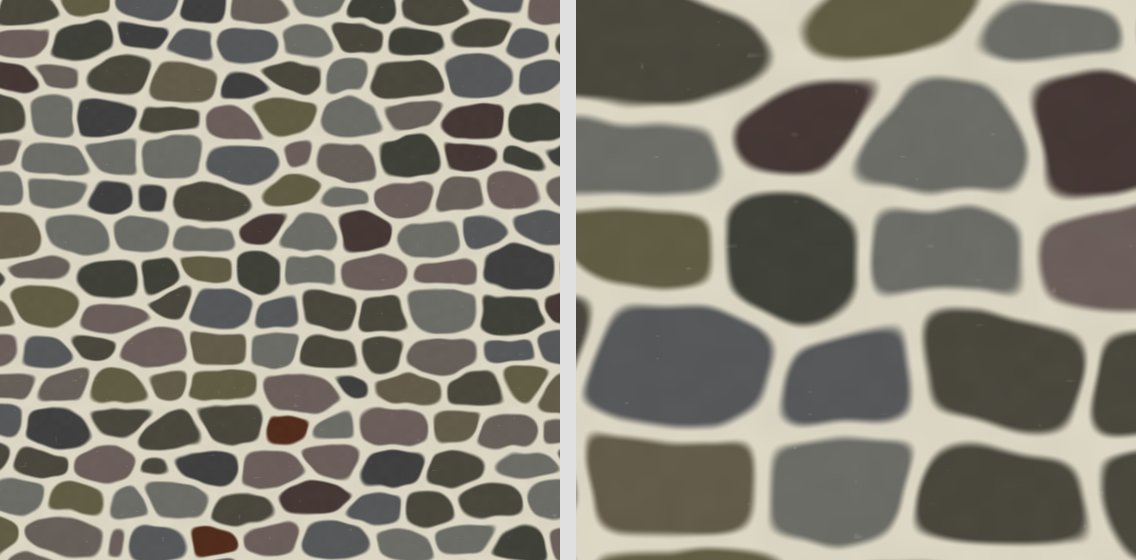
Left, the full canvas; right, a detail of the centre.
This texture is drawn by a WebGL 1 fragment shader. Its source:

```glsl
precision highp float;

uniform vec2 u_resolution;

const vec2 GRID = vec2(9.6, 14.6);     // stones across and up the canvas
const vec2 METRIC = vec2(1.0, 1.3);    // favours flat tops and bottoms
const vec3 MORTAR = vec3(0.86, 0.84, 0.765);

float hash(vec2 p) {
  return fract(sin(dot(p, vec2(127.1, 311.7))) * 43758.5453);
}

float noise(vec2 p) {
  vec2 i = floor(p);
  vec2 f = fract(p);
  f = f * f * (3.0 - 2.0 * f);
  float low = mix(hash(i), hash(i + vec2(1.0, 0.0)), f.x);
  float high = mix(hash(i + vec2(0.0, 1.0)), hash(i + vec2(1.0, 1.0)), f.x);
  return mix(low, high, f.y);
}

vec2 wobble(vec2 p, float frequency, float amount) {
  vec2 q = p * frequency;
  return (vec2(noise(q), noise(q + 37.3)) - 0.5) * amount;
}

float rowShift(float row) {
  return hash(vec2(row, 7.7));
}

// Grid id of a stone near q, a few columns and rows away
vec2 stoneId(vec2 q, vec2 cell) {
  float row = floor(q.y) + cell.y;
  return vec2(floor(q.x - rowShift(row)) + cell.x, row);
}

// Stone centre in xy, relative size in z
vec3 stoneSite(vec2 id) {
  vec2 jitter = vec2(hash(id + 3.1), hash(id + 19.7)) - 0.5;
  vec2 centre = id + 0.5 + jitter * vec2(0.66, 0.42);
  centre.x += rowShift(id.y);
  return vec3(centre, hash(id + 41.3));
}

// Weighted squared distance: large stones push their borders outwards
float power(vec2 q, vec3 site) {
  vec2 d = q - site.xy;
  return dot(d * d, METRIC) - 0.42 * site.z;
}

vec3 stoneColor(float pick) {
  vec3 c = vec3(0.29, 0.28, 0.24);                      // dark olive
  c = mix(c, vec3(0.42, 0.425, 0.40), step(0.21, pick));  // grey
  c = mix(c, vec3(0.40, 0.375, 0.35), step(0.36, pick));  // warm grey
  c = mix(c, vec3(0.42, 0.37, 0.355), step(0.44, pick));  // mauve
  c = mix(c, vec3(0.39, 0.36, 0.29), step(0.52, pick));   // umber
  c = mix(c, vec3(0.25, 0.25, 0.25), step(0.57, pick));   // charcoal
  c = mix(c, vec3(0.34, 0.345, 0.35), step(0.65, pick));  // slate
  c = mix(c, vec3(0.38, 0.365, 0.27), step(0.76, pick));  // moss
  c = mix(c, vec3(0.25, 0.255, 0.22), step(0.82, pick));  // dark green
  c = mix(c, vec3(0.27, 0.22, 0.21), step(0.91, pick));   // brown
  return mix(c, vec3(0.32, 0.17, 0.11), step(0.985, pick)); // rust
}

// Distance to the stone's border, with corners rounded by a soft minimum
float borderDistance(vec2 q, vec2 id, vec3 site, float sharpness) {
  float own = power(q, site);
  float sum = 0.0;
  for (int j = -2; j <= 2; j++) {
    for (int i = -2; i <= 2; i++) {
      vec2 otherId = stoneId(q, vec2(float(i), float(j)));
      if (distance(otherId, id) < 0.5) continue;
      vec3 other = stoneSite(otherId);
      vec2 slope = (other.xy - site.xy) * METRIC * GRID;
      float d = 0.5 * (power(q, other) - own) / length(slope);
      sum += exp(-sharpness * d);
    }
  }
  return -log(sum) / sharpness;
}

void main() {
  vec2 p = gl_FragCoord.xy / min(u_resolution.x, u_resolution.y);
  vec2 q = (p + wobble(p, 14.0, 0.015) + wobble(p, 38.0, 0.006)) * GRID;

  // Find the stone that owns this point
  vec2 id = vec2(0.0);
  vec3 site = vec3(0.0);
  float nearest = 1000.0;
  for (int j = -2; j <= 2; j++) {
    for (int i = -2; i <= 2; i++) {
      vec2 candidateId = stoneId(q, vec2(float(i), float(j)));
      vec3 candidate = stoneSite(candidateId);
      float d = power(q, candidate);
      if (d < nearest) {
        nearest = d;
        id = candidateId;
        site = candidate;
      }
    }
  }

  // Large stones lean to dark olive, small ones to brown
  float pick = hash(id + 73.9) * mix(1.06, 0.88, site.z);
  vec3 stone = stoneColor(min(pick, 0.999));
  stone += 0.012 * (noise(p * 90.0) - 0.5);
  stone += 0.06 * smoothstep(0.93, 1.0, noise(p * vec2(110.0, 150.0) + 9.0));

  // Soft edge between stone and mortar
  float border = borderDistance(q, id, site, mix(190.0, 105.0, site.z));
  float soft = max(0.0032, 0.7 / min(u_resolution.x, u_resolution.y));
  float inside = smoothstep(0.0048 - soft, 0.0048 + soft, border);
  vec3 mortar = MORTAR + 0.02 * (noise(p * 60.0) - 0.5);
  gl_FragColor = vec4(mix(mortar, stone, inside), 1.0);
}
```
